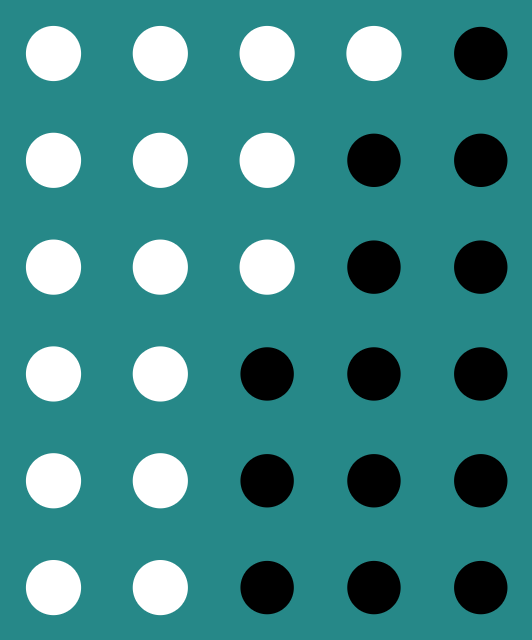
Write a WebGL 2 fragment shader that draws this pattern.

```glsl
#version 300 es
precision highp float;
// Grid of discs on teal: white ones give way to black in a triangular staircase.

#define BACKGROUND vec3(0.150, 0.533, 0.533)
#define PITCH 0.1669
#define FIRST_CENTER 0.0836
#define WHITE_RADIUS 0.0431
#define BLACK_RADIUS 0.0417
#define TOP_ROW_WHITES 4.0

uniform vec2 u_resolution;
out vec4 fragColor;

// Whites drop by one after 1, 2, 3... rows: the inverse triangular number.
float whitesInRow(float row) {
    return TOP_ROW_WHITES - floor((sqrt(8.0 * row + 1.5) - 1.0) * 0.5);
}

void main() {
    // Height units, measured rightward and downward from the upper left corner.
    vec2 p = vec2(gl_FragCoord.x, u_resolution.y - gl_FragCoord.y) / u_resolution.y;
    float pixel = 1.0 / u_resolution.y;

    // Nearest grid cell and offset from its center.
    vec2 grid = (p - FIRST_CENTER) / PITCH;
    vec2 cell = max(floor(grid + 0.5), 0.0);
    vec2 offset = (grid - cell) * PITCH;

    // Disc colour and size depend on its side of the staircase.
    float isWhite = 1.0 - step(whitesInRow(cell.y), cell.x + 0.5);
    float radius = mix(BLACK_RADIUS, WHITE_RADIUS, isWhite);
    float edge = length(offset) - radius;
    float coverage = clamp(0.5 - edge / pixel, 0.0, 1.0);

    fragColor = vec4(mix(BACKGROUND, vec3(isWhite), coverage), 1.0);
}
```
